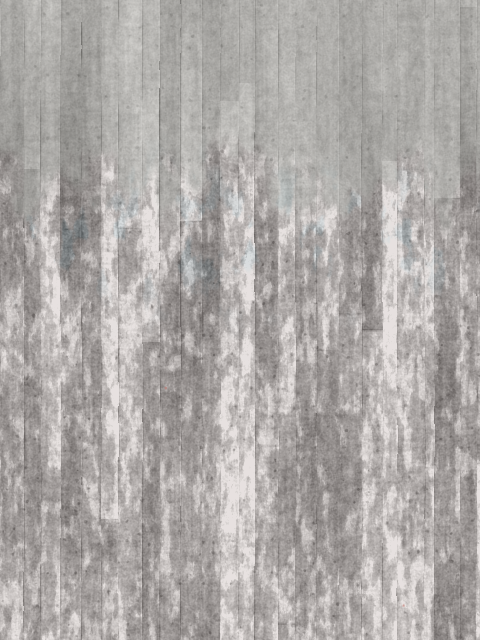
Reproduce this texture procedurally as a WebGL 2 fragment shader.

```glsl
#version 300 es
precision highp float;
// Weathered board-marked concrete wall: a smooth grey upper band over stained, chalky planks.

#define BOARDS 32.0        // planks per canvas height
#define EDGE_JITTER 0.6    // irregularity of plank widths
#define WASH_LINE 0.71     // height where the smooth band begins
#define LOWER_TONE 0.700   // mean brightness of the stained part
#define UPPER_TONE 0.700   // mean brightness of the smooth part
#define BOARD_CONTRAST 0.15
#define STAIN_CONTRAST 0.25
#define CHALK 0.10         // brightness of the peeling pale skin
#define GRAIN 0.10         // fine sandy grain
#define SEAM_WIDTH 0.0009
#define SEAM_DARK 0.15

uniform vec2 u_resolution;
out vec4 fragColor;

float hash(vec2 p) {
    vec3 q = fract(vec3(p.xyx) * 0.1031);
    q += dot(q, q.yzx + 33.33);
    return fract((q.x + q.y) * q.z);
}

float noise(vec2 p) {
    vec2 i = floor(p), f = fract(p);
    f = f * f * (3.0 - 2.0 * f);
    float low = mix(hash(i), hash(i + vec2(1, 0)), f.x);
    float high = mix(hash(i + vec2(0, 1)), hash(i + vec2(1, 1)), f.x);
    return mix(low, high, f.y);
}

float fbm(vec2 p) {
    float sum = 0.0, amp = 0.5;
    for (int i = 0; i < 5; i++) {
        sum += amp * noise(p);
        p = mat2(1.95, 0.55, -0.55, 1.95) * p + 17.3;
        amp *= 0.5;
    }
    return sum / 0.97;
}

// Position of the left side of plank i, in plank units
float boardEdge(float i) {
    return i + EDGE_JITTER * (hash(vec2(i, 7.0)) - 0.5);
}

// Small uneven spots scattered one per cell with the given probability
float spots(vec2 p, float cells, float chance, float radius, float soft) {
    vec2 cell = floor(p * cells);
    vec2 centre = 0.25 + 0.5 * vec2(hash(cell + 3.7), hash(cell + 9.1));
    float size = radius * mix(0.4, 1.0, hash(cell + 21.0));
    float d = length((fract(p * cells) - centre) / cells) + 0.003 * (noise(p * 260.0) - 0.5);
    return step(hash(cell + 51.0), chance) * (1.0 - smoothstep(size - soft, size + soft, d));
}

void main() {
    vec2 p = gl_FragCoord.xy / u_resolution.y;
    float px = 1.0 / u_resolution.y;

    // Planks of uneven width, cut into long pieces
    float bx = (p.x + 0.003 * (noise(vec2(p.y * 3.0, 1.5)) - 0.5)
              + 0.0012 * (noise(vec2(p.y * 40.0, 8.5)) - 0.5)) * BOARDS;
    float id = floor(bx);
    if (bx < boardEdge(id)) id -= 1.0;
    else if (bx > boardEdge(id + 1.0)) id += 1.0;
    float left = (bx - boardEdge(id)) / BOARDS;
    float right = (boardEdge(id + 1.0) - bx) / BOARDS;
    float pieceLength = mix(0.7, 1.5, hash(vec2(id, 2.0)));
    float along = p.y / pieceLength + hash(vec2(id, 5.0));
    float piece = floor(along);
    float joint = min(fract(along), 1.0 - fract(along)) * pieceLength;
    vec2 key = vec2(id, piece);
    float tone = hash(key + 13.0) - 0.5 + 0.7 * (noise(vec2(id * 0.4, piece + 4.5)) - 0.5);
    tone += 0.7 * (noise(vec2(id * 7.0 + 0.5, p.y * 5.0)) - 0.5);

    // Ragged, blurred lower limit of the smooth band
    float limit = WASH_LINE + 0.05 * (hash(vec2(id, 31.0)) - 0.5)
                + 0.22 * (fbm(p * vec2(30.0, 16.0)) - 0.5);
    float below = limit - p.y;
    float lower = smoothstep(-0.035, 0.03, below);
    float height = smoothstep(0.0, 0.27, -below);

    // Large stains and grain that follow the planks
    float stain = fbm(p * vec2(13.0, 4.0) + 2.0) - 0.5;
    float drip = fbm(vec2(p.x * 75.0, p.y * 4.5) + 60.0) - 0.5;
    float streak = noise(vec2(p.x * 300.0, p.y * 14.0 + id)) - 0.5;
    float saw = (noise(vec2(p.x * 60.0 + id, p.y * 260.0)) - 0.5) * step(0.45, hash(key + 41.0));
    float fine = noise(mat2(350.0, 240.0, -240.0, 350.0) * p + 300.0) - 0.5;
    float sand = fbm(p * vec2(130.0, 80.0) + 5.0) - 0.5;

    // Stained part: flaking chalk, scuffs, pale rim and darker middle
    float rim = exp(-max(below, 0.0) * 9.0);
    float skin = fbm(p * vec2(85.0, 28.0) + id * 3.1) + 0.11 * tone + 0.3 * stain + 0.3 * drip;
    float chalk = smoothstep(0.43, 0.66, skin + 0.3 * sand);
    float flake = smoothstep(0.60, 0.66, skin + 0.45 * sand + 0.05 * rim);
    float scuff = smoothstep(0.53, 0.70, fbm(p * vec2(95.0, 60.0) + 40.0) + 0.25 * sand);
    float middle = exp(-pow((p.x - 0.37) * 6.0, 2.0)) * smoothstep(0.1, 0.5, p.y);
    float worn = LOWER_TONE + BOARD_CONTRAST * tone + STAIN_CONTRAST * stain + 0.15 * drip
               + CHALK * (chalk - 0.4) + 0.05 * flake - 0.06 * scuff - 0.05 * middle
               + 0.025 * rim + 0.06 * streak + 0.055 * saw + 0.16 * sand;

    // Smooth part: fainter planks, drips and soft clouds
    float smoothTone = UPPER_TONE - 0.025 * height
                     + mix(1.0, 0.6, height) * (0.10 * tone + 0.17 * stain + 0.12 * drip)
                     - 0.04 * scuff * (1.0 - 0.6 * height)
                     + 0.035 * streak + 0.035 * saw + 0.10 * sand;
    float value = mix(smoothTone, worn, lower);
    value += fine * GRAIN * mix(0.6, 1.0, lower);

    // Broken seams with soft grime, butt joints and pits
    float broken = smoothstep(0.35, 0.7, noise(vec2(id * 5.0 + 0.5, p.y * 16.0)) + 0.5 * sand);
    float strength = mix(0.15, 1.0, hash(vec2(id, 77.0))) * mix(0.15, 1.0, broken);
    float seam = 1.0 - smoothstep(SEAM_WIDTH - px * 0.5, SEAM_WIDTH + px, left);
    float ridge = 1.0 - smoothstep(SEAM_WIDTH, SEAM_WIDTH + px, right);
    float cut = 1.0 - smoothstep(SEAM_WIDTH - px * 0.5, SEAM_WIDTH + px * 1.5, joint);
    value -= strength * (SEAM_DARK * seam + 0.06 * exp(-left * 260.0));
    value += 0.03 * ridge * broken - 0.10 * cut * lower * smoothstep(0.4, 0.6, noise(p * 60.0));
    value -= 0.14 * spots(p, 62.0, 0.22, 0.0022, px) * mix(0.55, 1.0, lower);
    value -= 0.07 * spots(p + 0.37, 15.0, 0.07, 0.005, 0.003);

    // Warm grey tint with rare traces of paint
    vec3 tint = mix(vec3(0.006, 0.001, -0.012), vec3(0.014, -0.006, -0.013), lower);
    vec3 color = vec3(clamp(value, 0.40, 0.89)) + tint;
    float teal = smoothstep(0.60, 0.75, fbm(p * vec2(38.0, 22.0) + 71.0))
               * exp(-pow((p.y - 0.63) * 10.0, 2.0));
    color += teal * vec3(-0.06, -0.02, -0.005);
    color = mix(color, vec3(0.74, 0.45, 0.42), 0.6 * spots(p + 0.11, 9.0, 0.04, 0.004, px));
    fragColor = vec4(color, 1.0);
}
```
